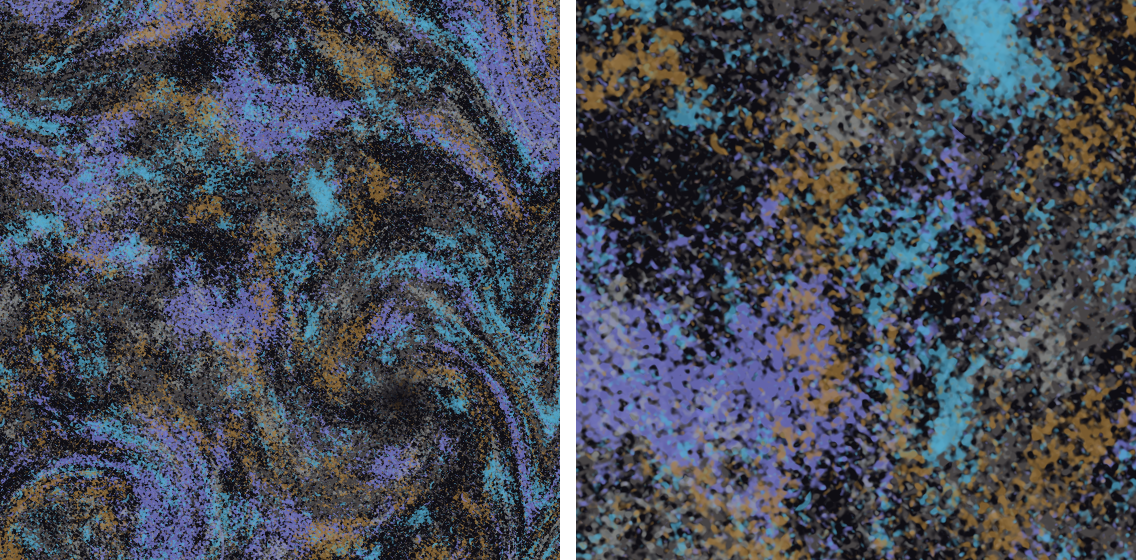
Left: the whole. Right: its middle third, enlarged.
A three.js fragment shader for this texture:

```glsl
// Draws grainy clouds of violet, cyan and gold pigment on black, folded by eddies near the borders.
varying vec2 vUv;

const vec3 INK = vec3(0.055, 0.05, 0.075);
const vec3 DUST = vec3(0.43, 0.41, 0.40);
const vec3 GOLD = vec3(0.66, 0.49, 0.23);
const vec3 VIOLET = vec3(0.47, 0.48, 0.82);
const vec3 CYAN = vec3(0.32, 0.68, 0.82);
const vec3 ASH = vec3(0.63, 0.65, 0.64);

float hash(vec2 p) {
  return fract(sin(dot(p, vec2(127.1, 311.7))) * 43758.5453);
}

float noise(vec2 p) {
  vec2 cell = floor(p);
  vec2 f = fract(p);
  f = f * f * (3.0 - 2.0 * f);
  float low = mix(hash(cell), hash(cell + vec2(1.0, 0.0)), f.x);
  float high = mix(hash(cell + vec2(0.0, 1.0)), hash(cell + 1.0), f.x);
  return mix(low, high, f.y);
}

// Rough clouds: the fine octaves stay strong
float fbm(vec2 p) {
  float sum = 0.0;
  float weight = 0.347;
  for (int i = 0; i < 5; i++) {
    sum += weight * noise(p);
    p = mat2(1.6, 1.2, -1.2, 1.6) * p + 7.3;
    weight *= 0.72;
  }
  return sum;
}

// Fine dots from two turned layers, so that no grid shows
float grain(vec2 p, float seed) {
  vec2 fine = mat2(0.8, 0.6, -0.6, 0.8) * p * 290.0 + seed;
  vec2 finer = mat2(0.94, -0.34, 0.34, 0.94) * p * 400.0 - seed;
  return 0.6 * noise(fine) + 0.4 * noise(finer);
}

// Velocity in xy, stream function in z
vec3 eddy(vec2 p, vec2 center, float size, float turn) {
  vec2 d = p - center;
  float fall = turn * exp(-dot(d, d) / (size * size));
  return vec3(-d.y * fall, d.x * fall, 0.5 * size * size * fall);
}

vec3 rising(vec2 p, float x, float width, float speed) {
  float d = (p.x - x - 0.03 * sin(7.0 * p.y)) / width;
  float fall = speed / (1.0 + d * d);
  return vec3(0.21 * cos(7.0 * p.y) * fall, fall, -speed * width * atan(d));
}

vec3 flow(vec2 p) {
  return eddy(p, vec2(0.0, 1.0), 0.17, 2.0)
    + eddy(p, vec2(0.72, 0.29), 0.20, -1.2)
    + eddy(p, vec2(0.23, 0.05), 0.14, 2.0)
    + eddy(p, vec2(0.02, -0.02), 0.11, -1.8)
    + eddy(p, vec2(1.0, 1.05), 0.34, -1.1)
    + rising(p, 0.93, 0.05, 0.33);
}

vec2 advect(vec2 p) {
  for (int i = 0; i < 14; i++) p += flow(p).xy / 14.0;
  return p;
}

// Share of a pigment: sparse to dense dots, never quite solid
float pigment(float field, float low, float high, float dots) {
  float density = mix(0.18, 0.68, smoothstep(low, high, field));
  return smoothstep(-0.17, 0.21, density - dots);
}

// Thin line on the level curves of the stream function
float filament(vec3 stream, float spacing, float width) {
  float level = abs(fract(stream.z / spacing) - 0.5) * spacing;
  float dist = level / max(length(stream.xy), 0.02);
  return 1.0 - smoothstep(width * 0.3, width, dist);
}

// Scattered short curled strokes: coverage in x, random tint in y
vec2 curls(vec2 p, float count, float chance) {
  vec2 home = floor(p * count);
  vec2 result = vec2(0.0);
  for (int y = -1; y <= 1; y++) {
    for (int x = -1; x <= 1; x++) {
      vec2 cell = home + vec2(float(x), float(y));
      vec2 d = p * count - cell - vec2(hash(cell), hash(cell + 31.0));
      float angle = 6.2832 * hash(cell + 17.0);
      float radius = 0.10 + 0.22 * hash(cell + 43.0);
      float line = 1.0 - smoothstep(0.04, 0.12, abs(length(d) - radius));
      float arc = smoothstep(0.25, 0.5, dot(d, vec2(cos(angle), sin(angle))) / radius);
      float cover = line * arc * step(hash(cell + 5.7), chance);
      if (cover > result.x) result = vec2(cover, hash(cell + 71.0));
    }
  }
  return result;
}

void main() {
  vec2 wobble = vec2(noise(vUv * 7.0), noise(vUv * 7.0 + 40.0)) - 0.5;
  vec2 p = vUv + 0.05 * wobble;
  vec3 stream = flow(p);
  vec2 q = advect(p);
  float border = smoothstep(0.28, 0.42, max(abs(vUv.x - 0.5), 0.5 - vUv.y));
  float clump = noise(vUv * 70.0 + 9.0) - 0.5;
  float cyanField = fbm(q * 13.0 + 119.0) + 0.14 * clump;

  // Clouds of pigment, each with its own grain
  vec3 color = INK;
  color = mix(color, DUST, 0.60 * pigment(fbm(q * 11.0 + 3.0), 0.22, 0.78, grain(vUv, 0.0)));
  color = mix(color, VIOLET, 0.80 * pigment(fbm(q * 9.0 + 83.0), 0.43, 0.72, grain(vUv, 250.0)));
  color = mix(color, ASH, 0.60 * pigment(fbm(q * 15.0 + 57.0), 0.48, 0.80, grain(vUv, 170.0)));
  color = mix(color, CYAN, 0.72 * pigment(cyanField, 0.44, 0.76, grain(vUv, 330.0)));
  color = mix(color, GOLD, 0.70 * pigment(fbm(q * 11.0 + 21.0), 0.42, 0.78, grain(vUv, 90.0)));
  color = mix(color, CYAN, 0.6 * smoothstep(0.70, 0.78, cyanField));

  // Dark hollow in the heart of the large eddy
  vec2 toHollow = p - vec2(0.72, 0.28);
  color = mix(color, INK, 0.75 * exp(-dot(toHollow, toHollow) / 0.0016));

  // Filaments along the flow, then loose curls
  float patches = smoothstep(0.58, 0.70, noise(vUv * 6.0 + 12.0));
  float thread = filament(stream, 0.012, 0.0035) * patches * border;
  color = mix(color, mix(VIOLET, ASH, noise(vUv * 9.0)), 0.65 * thread);
  vec2 curl = curls(p, 42.0, 0.03 + 0.05 * border);
  vec3 curlTint = mix(mix(VIOLET, CYAN, step(0.4, curl.y)), GOLD, step(0.85, curl.y));
  color = mix(color, curlTint, 0.65 * curl.x);

  gl_FragColor = vec4(color, 1.0);
}
```
